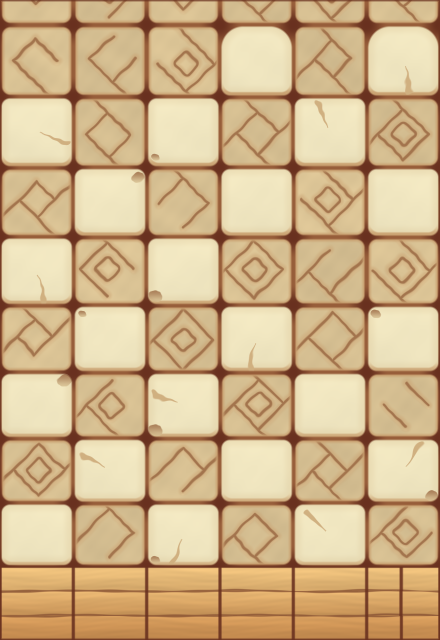
Write a Shadertoy shader that draws this texture.

```glsl
const vec3 CREAM  = vec3(0.95, 0.91, 0.76);
const vec3 SAND   = vec3(0.85, 0.76, 0.58);
const vec3 TAN    = vec3(0.79, 0.63, 0.44);
const vec3 GROOVE = vec3(0.62, 0.43, 0.28);
const vec3 GROUT  = vec3(0.55, 0.34, 0.21);
const vec3 UMBER  = vec3(0.41, 0.19, 0.12);

float hash(vec2 cell, float seed) {
    return fract(sin(dot(cell, vec2(27.17, 61.73)) + seed * 13.37) * 4375.85);
}

float layeredSines(vec2 p) {
    return 0.5 * sin(p.x + 1.7 * sin(p.y * 0.8)) + 0.3 * sin(p.y * 2.1 + p.x * 1.3)
         + 0.2 * sin(p.x * 3.7 - p.y * 2.9);
}

float roundedBox(vec2 p, vec2 halfSize, float radius) {
    vec2 q = abs(p) - halfSize + radius;
    return length(max(q, 0.0)) + min(max(q.x, q.y), 0.0) - radius;
}

float segment(vec2 p, vec2 a, vec2 b) {
    vec2 ab = b - a;
    return length(p - a - ab * clamp(dot(p - a, ab) / dot(ab, ab), 0.0, 1.0));
}

// Distance to the carved lines: a diamond whose sides run on to the tile edge
float carving(vec2 q, vec2 cell) {
    q += 0.016 * vec2(layeredSines(q * 9.0 + cell * 3.1), layeredSines(q.yx * 9.0 - cell * 2.3));
    q -= 0.08 * (vec2(hash(cell, 1.0), hash(cell, 2.0)) - 0.5);
    vec2 r = vec2(q.x + q.y, q.y - q.x) * 0.7071;
    float side = mix(0.17, 0.24, hash(cell, 3.0));
    float ring = step(0.66, hash(cell, 4.0));
    side += 0.05 * ring;
    float d = 1.0;
    for (int i = 0; i < 4; i++) {
        float k = float(i);
        float reach = hash(cell, 5.0 + k) < 0.75 ? 0.9 : side;
        float missing = step(0.88, hash(cell, 10.0 + k));
        d = min(d, segment(r, vec2(side, -side), vec2(side, reach)) + missing);
        r = vec2(-r.y, r.x);
    }
    float smallDiamond = abs(roundedBox(r, vec2(0.125), 0.04));
    return min(d, smallDiamond + 1.0 - ring);
}

vec3 carvedStone(vec2 q, vec2 cell, float depth) {
    vec3 col = SAND * (0.99 + 0.05 * (hash(cell, 20.0) - 0.5) + 0.025 * layeredSines(q * 7.0 + cell));
    float groove = carving(q, cell);
    float below = carving(q + vec2(0.0, 0.035), cell);
    col += 0.05 * smoothstep(0.04, 0.0, below) * smoothstep(0.02, 0.05, groove);
    col = mix(col, TAN, 0.5 * smoothstep(0.09, 0.02, groove));
    col = mix(col, GROOVE, 0.9 * smoothstep(0.03, 0.006, groove));
    return mix(TAN, col, smoothstep(0.0, 0.06, depth));
}

// Chipped corner and a tapering crack on some of the raised tiles
vec3 wear(vec3 col, vec2 q, vec2 cell) {
    vec2 corner = sign(vec2(hash(cell, 31.0), hash(cell, 32.0)) - 0.5);
    float radius = mix(0.05, 0.1, hash(cell, 33.0));
    vec2 c = q - corner * vec2(0.38, 0.34);
    float chip = length(c * vec2(1.0, 1.2)) - radius + 0.012 * layeredSines(q * 22.0);
    float chipped = step(0.45, hash(cell, 34.0));
    vec3 chipColor = mix(GROOVE, SAND, smoothstep(radius, -radius, c.y));
    col = mix(col, chipColor, 0.85 * chipped * smoothstep(0.012, -0.012, chip));

    float angle = 6.283 * hash(cell, 35.0);
    vec2 dir = vec2(cos(angle), sin(angle));
    vec2 bent = q + 0.035 * vec2(layeredSines(q.yx * 10.0 + cell), layeredSines(q * 10.0 - cell));
    float along = dot(bent, dir);
    float width = mix(0.006, 0.035, smoothstep(0.05, 0.42, along));
    float crack = segment(bent, dir * 0.08, dir * 0.44) - width;
    float cracked = step(0.4, hash(cell, 36.0));
    return mix(col, mix(SAND, TAN, 0.55), cracked * smoothstep(0.012, -0.012, crack));
}

vec3 raisedStone(vec2 q, vec2 cell, vec2 halfSize, float radius) {
    float face = roundedBox(q - vec2(0.0, 0.014), halfSize - vec2(0.03, 0.036), radius);
    vec3 rim = mix(TAN, mix(SAND, CREAM, 0.65), smoothstep(-0.46, -0.28, q.y));
    vec3 top = CREAM * (0.99 + 0.04 * q.y + 0.01 * layeredSines(q * 5.0 + cell));
    top = mix(top, SAND, 0.25 * smoothstep(-0.12, 0.0, face));
    return wear(mix(top, rim, smoothstep(-0.015, 0.015, face)), q, cell);
}

// Three courses of wavy planks, with joints under the tile columns
vec3 planks(vec2 p) {
    float wave = 0.05 * layeredSines(vec2(p.x * 3.0, floor(p.y * 3.0)));
    float course = p.y * 3.0 + wave * smoothstep(0.0, 0.2, p.y) * smoothstep(1.0, 0.8, p.y);
    float seam = abs(fract(course + 0.5) - 0.5) / 3.0;
    float joint = min(abs(fract(p.x + 0.5) - 0.5), abs(p.x - 5.48 - 0.4 * wave));
    vec3 col = mix(vec3(0.79, 0.56, 0.32), vec3(0.90, 0.73, 0.47), smoothstep(0.0, 1.0, p.y));
    col *= 0.94 + 0.12 * fract(course);
    float grain = layeredSines(vec2(p.x * 2.2, p.y * 34.0 + sin(p.x * 2.6)));
    col *= 1.0 + 0.035 * grain;
    col = mix(col, GROUT, 0.85 * smoothstep(0.026, 0.004, seam));
    return mix(col, UMBER, 0.9 * smoothstep(0.035, 0.008, joint));
}

vec3 tiles(float x, float fromTop) {
    // Rows become slightly shorter towards the bottom
    float shrink = 0.00818;
    float first = 0.9886;
    float n = (first - sqrt(first * first - 4.0 * shrink * (fromTop - 0.341))) / (2.0 * shrink);
    vec2 cell = floor(vec2(x, n));
    float rowHeight = first - shrink * (2.0 * cell.y + 1.0);
    vec2 q = (fract(vec2(x, n)) - 0.5) * vec2(1.0, -rowHeight);

    bool extraCarved = cell == vec2(1.0, 0.0) || cell == vec2(4.0, 3.0) || cell.y < 0.0;
    bool raised = mod(cell.x + cell.y, 2.0) > 0.5 && !extraCarved;
    float radius = raised && cell.y < 0.5 && q.y > 0.0 ? 0.3 : 0.12;
    vec2 halfSize = vec2(0.5, 0.5 * rowHeight) - (raised ? 0.016 : 0.024);
    float depth = -roundedBox(q, halfSize, radius);
    vec3 stone = raised ? raisedStone(q, cell, halfSize, radius) : carvedStone(q, cell, depth);

    float crossing = length(abs(q) - vec2(0.5, 0.5 * rowHeight));
    vec3 joint = mix(UMBER, GROUT * 1.08, smoothstep(0.03, 0.3, crossing));
    return mix(joint, stone, smoothstep(-0.012, 0.022, depth));
}

void mainImage(out vec4 fragColor, in vec2 fragCoord) {
    vec2 size = vec2(6.0, 8.727);
    vec2 p = fragCoord / iResolution.xy * size;
    vec3 col = p.y < 1.0 ? planks(p) : tiles(p.x, size.y - p.y);
    // Dark seam above the planks and along the outer border
    col = mix(col, UMBER, 0.8 * smoothstep(0.03, 0.0, abs(p.y - 1.0)));
    vec2 border = min(p, size - p);
    col = mix(col, UMBER, 0.8 * smoothstep(0.035, 0.0, min(border.x, border.y)));
    fragColor = vec4(col, 1.0);
}
```
